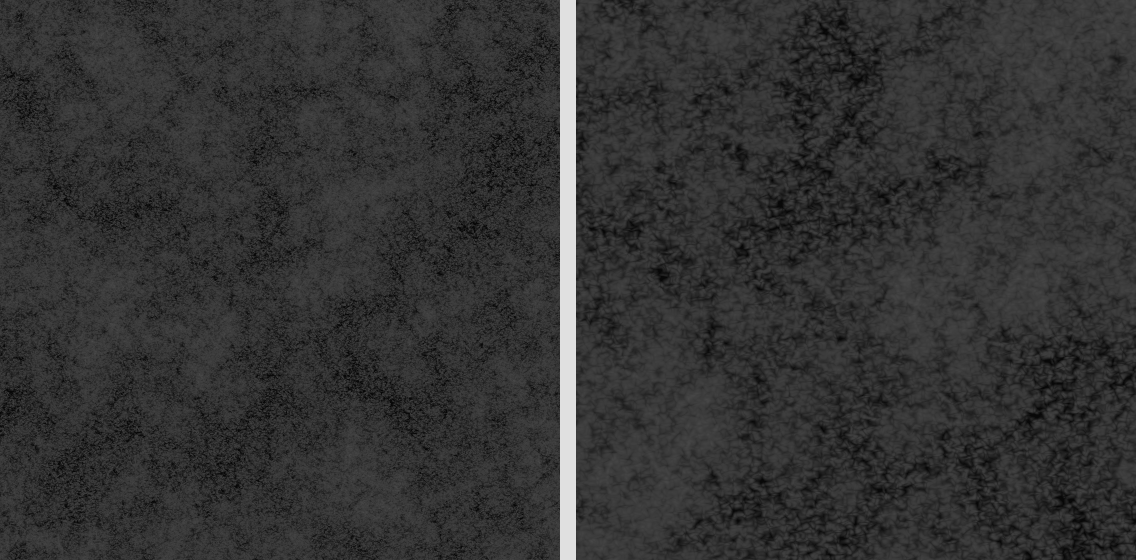
Left: the whole. Right: its middle third, enlarged.
Give the GLSL for this texture, as a three.js fragment shader.

```glsl
varying vec2 vUv;

#define BASE_TONE 0.183
#define CLOUD_SCALE 3.4
#define CLOUD_DEPTH 0.021
#define MOTTLE_SCALE 24.0
#define MOTTLE_DEPTH 0.018
#define GRAIN_SCALE 160.0
#define GRAIN_CLEAN 0.024
#define GRAIN_WORN 0.052
#define FIBRE_SCALE 30.0
#define FIBRE_WIDTH 0.0019
#define FIBRE_LIGHT 0.036
#define FIBRE_LAYERS 5

const mat2 TURN = mat2(0.8, 0.6, -0.6, 0.8);

vec2 hash2(vec2 p) {
  vec3 h = fract(p.xyx * vec3(0.1031, 0.1030, 0.0973));
  h += dot(h, h.yzx + 33.33);
  return fract((h.xx + h.yz) * h.zy);
}

// Distance to the nearest scattered point, centred near zero
float cellNoise(vec2 p) {
  vec2 cell = floor(p);
  vec2 local = p - cell;
  float nearest = 4.0;
  for (int y = -1; y <= 1; y++) {
    for (int x = -1; x <= 1; x++) {
      vec2 side = vec2(float(x), float(y));
      vec2 gap = side + hash2(cell + side) - local;
      nearest = min(nearest, dot(gap, gap));
    }
  }
  return sqrt(nearest) - 0.44;
}

// Layered cells bent by sines, scaled to roughly unit deviation
float layeredCells(vec2 p, int layers, float gain) {
  float total = 0.0;
  float power = 0.0;
  float weight = 1.0;
  for (int i = 0; i < 4; i++) {
    if (i >= layers) break;
    vec2 bend = sin(p.yx * 2.3 + 1.7 * sin(p * 1.4 + float(i)));
    total += weight * cellNoise(p + 0.28 * bend);
    power += weight * weight;
    weight *= gain;
    p = TURN * p * 2.1 + vec2(17.3, 41.9);
  }
  return total / (0.19 * sqrt(power));
}

// Short bent hairs, one per cell, pointing every way
float fibres(vec2 p) {
  vec2 cell = floor(p);
  float width = FIBRE_WIDTH * FIBRE_SCALE;
  float cover = 0.0;
  for (int y = -1; y <= 1; y++) {
    for (int x = -1; x <= 1; x++) {
      vec2 id = cell + vec2(float(x), float(y));
      vec2 place = hash2(id);
      vec2 shape = hash2(id + 57.0);
      float angle = 6.2832 * shape.x;
      float c = cos(angle);
      float s = sin(angle);
      vec2 q = mat2(c, -s, s, c) * (p - id - place);
      q.y += (shape.y - 0.5) * 1.8 * q.x * q.x;
      float reach = mix(0.3, 0.8, place.y);
      float line = 1.0 - smoothstep(0.0, width, abs(q.y));
      float ends = 1.0 - smoothstep(0.5 * reach, reach, abs(q.x));
      cover = max(cover, line * ends * mix(0.3, 1.0, shape.y));
    }
  }
  return cover;
}

void main() {
  // Broad clouds, small blotches and fine grain
  float cloud = layeredCells(vUv * CLOUD_SCALE + 5.0, 4, 0.8);
  float mottle = layeredCells(vUv * MOTTLE_SCALE + 31.0, 3, 0.9);
  vec2 grainPoint = vUv * vec2(0.85, 1.1) * GRAIN_SCALE;
  float grain = layeredCells(grainPoint + 11.0, 2, 1.0);

  // Grain bites deeper where the surface is worn dark
  float wear = smoothstep(-0.9, 2.0, 0.75 * cloud + 0.5 * mottle);
  float tone = BASE_TONE - CLOUD_DEPTH * cloud - MOTTLE_DEPTH * mottle;
  tone -= grain * mix(GRAIN_CLEAN, GRAIN_WORN, wear);

  // Pale hairs over the surface
  vec2 p = vUv * FIBRE_SCALE;
  float hair = 0.0;
  for (int i = 0; i < FIBRE_LAYERS; i++) {
    hair += fibres(p);
    p = TURN * p + vec2(13.7, 29.1);
  }
  tone += FIBRE_LIGHT * min(hair, 1.3);

  // Soft ceiling keeps the highlights flat
  tone -= 0.5 * max(tone - 0.225, 0.0);
  gl_FragColor = vec4(vec3(clamp(tone, 0.03, 0.29)), 1.0);
}
```
